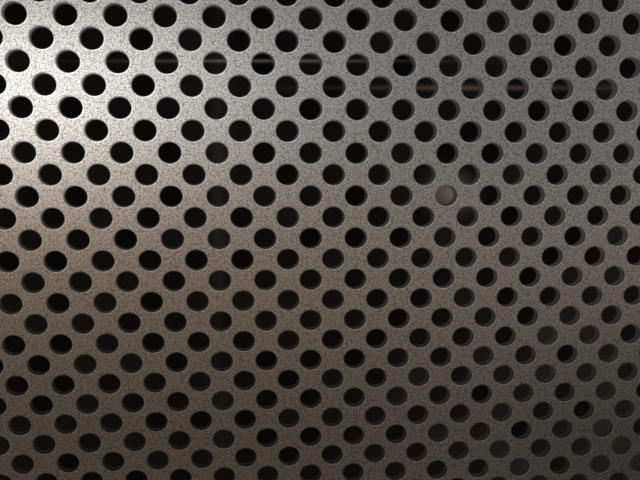
A Shadertoy shader for this texture:

```glsl
// Perforated powder-coated metal sheet, seen at a slight angle under a side light.
// A projective map turns the canvas into a staggered lattice of round holes; offset
// back rims show the sheet thickness, and cellular noise gives the coating its grain.

#define CENTRE vec2(0.6476, 0.4965)   // lattice origin, y down, canvas height = 1
#define PITCH vec2(0.04727, 0.04345)  // half column step and row step
#define TILT vec2(0.00254, 0.00518)   // perspective per lattice step
#define SKEW 0.00735                  // slope of the rows
#define RADIUS 0.49                   // hole radius in lattice steps
#define DEPTH 0.25                    // sheet thickness parallax
#define EYE vec2(0.36, 0.26)          // point seen straight on
#define GRAIN_SCALE 230.0
#define GRAIN_AMOUNT 0.34
#define WARM vec3(1.12, 0.99, 0.86)
#define NEUTRAL vec3(1.02, 1.0, 0.97)

float hash(vec2 p) {
    vec3 q = fract(p.xyx * vec3(0.1031, 0.1030, 0.0973));
    q += dot(q, q.yzx + 33.33);
    return fract((q.x + q.y) * q.z);
}

// Distance to the nearest jittered cell point
float cellular(vec2 p) {
    vec2 cell = floor(p), f = fract(p);
    float nearest = 2.0;
    for (int y = -1; y <= 1; y++)
        for (int x = -1; x <= 1; x++) {
            vec2 o = vec2(x, y);
            vec2 jitter = vec2(hash(cell + o), hash(cell + o + 71.7));
            nearest = min(nearest, length(o + jitter - f));
        }
    return nearest;
}

// Canvas to lattice; holes lie where both coordinates are whole with an even sum
vec2 toLattice(vec2 p) {
    vec2 q = p - CENTRE;
    q.y += SKEW * q.x;
    q /= PITCH;
    return q / (1.0 - dot(TILT, q));
}

float blob(vec2 p, vec2 centre, vec2 size) {
    vec2 q = (p - centre) / size;
    return exp(-dot(q, q));
}

// Coated face: glare at upper left, falling to warm brown below
vec3 metal(vec2 p) {
    float glare = blob(p, vec2(0.0, 0.18), vec2(0.56, 0.25));
    float light = 0.24 + 0.15 * smoothstep(1.0, 0.4, p.y) + 0.53 * glare;
    light -= 0.05 * smoothstep(0.9, 1.4, p.x) * smoothstep(0.3, 1.0, p.y);
    float warmth = smoothstep(0.2, 0.65, p.y) * (1.0 - 0.45 * smoothstep(0.4, 1.2, p.x));
    return light * mix(NEUTRAL, WARM, warmth);
}

// Dim shapes behind the sheet
vec3 behind(vec2 p, vec2 id) {
    float haze = smoothstep(0.5, 1.4, p.x) * smoothstep(0.2, 0.9, p.y);
    float light = 0.025 + 0.04 * hash(id) + 0.08 * haze * hash(id + 19.3);
    light += 0.06 * blob(p, vec2(0.455, 0.4), vec2(0.02, 0.4));
    light += 0.22 * blob(p, vec2(0.55, 0.127), vec2(0.3, 0.004));
    light += 0.16 * blob(p, vec2(1.0, 0.183), vec2(0.3, 0.006));
    light += 0.28 * blob(p, vec2(0.94, 0.4), vec2(0.045, 0.04));
    return light * vec3(1.12, 0.97, 0.86);
}

void mainImage(out vec4 fragColor, in vec2 fragCoord) {
    vec2 p = fragCoord / iResolution.y;
    p.y = 1.0 - p.y;

    // Nearest hole, found on the diagonal axes of the staggered lattice
    vec2 lattice = toLattice(p);
    vec2 diagonal = round(0.5 * vec2(lattice.x + lattice.y, lattice.x - lattice.y));
    vec2 id = vec2(diagonal.x + diagonal.y, diagonal.x - diagonal.y);
    vec2 q = lattice - id;
    float soft = 0.75 / (iResolution.y * PITCH.y) + 0.015;
    float front = length(q) - RADIUS;
    float back = length(q + DEPTH * (p - EYE)) - RADIUS;

    // Grained face with a lit lower-right edge and a dull upper-left one
    vec3 face = metal(p);
    float grain = 0.45 - cellular(p * GRAIN_SCALE);
    grain += 0.5 * (0.45 - cellular(p * GRAIN_SCALE * 0.47 + 13.0));
    vec3 color = face * (1.0 + GRAIN_AMOUNT * grain);
    float facing = dot(normalize(q + 1e-5), normalize(vec2(0.5, 0.85)));
    float rim = exp(-pow((front - 0.02) / 0.035, 2.0));
    color *= 1.0 + rim * (0.3 * max(facing, 0.0) - 0.2 * max(-facing, 0.0));

    // Wall of the hole, then the opening through it
    vec3 wall = face * (0.38 + 0.16 * smoothstep(0.5, 1.3, p.x));
    vec3 inside = mix(behind(p, id), wall, smoothstep(-soft, soft, back + 0.02));
    color = mix(inside, color, smoothstep(-soft, soft, front));
    fragColor = vec4(clamp(color, 0.0, 1.0), 1.0);
}
```
